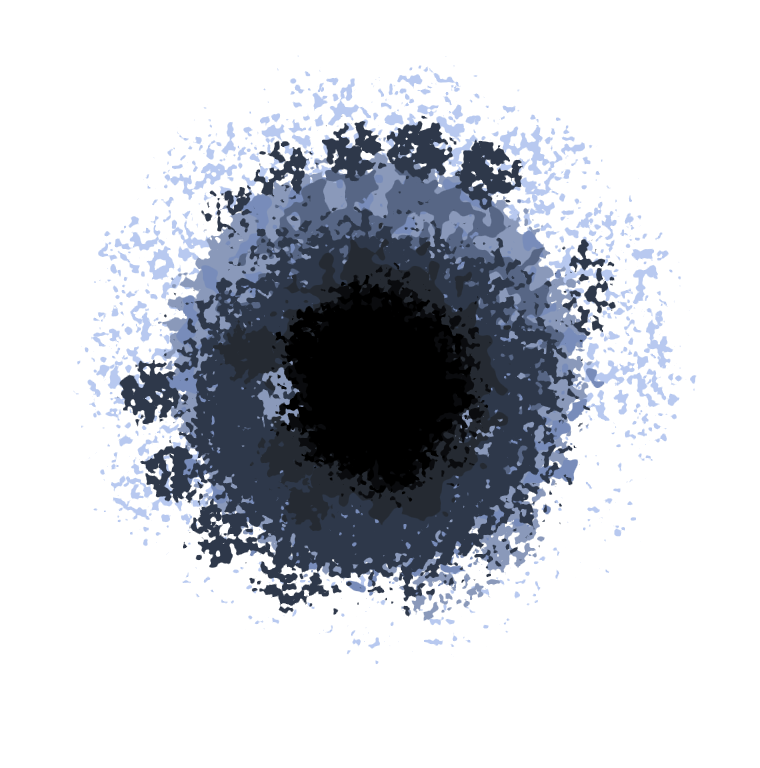
Write a Shadertoy shader that draws this background.

```glsl
// A flaky ink blot on white: stacked elliptical washes run from pale blue
// through slate and navy to a black core, ringed by small dry-brush dabs.
// Each wash is an ellipse distance field broken up by gradient noise.

const vec3 PAPER    = vec3(1.0);
const vec3 PALE     = vec3(0.72, 0.79, 0.94);
const vec3 SLATE    = vec3(0.54, 0.60, 0.73);
const vec3 PERI     = vec3(0.47, 0.55, 0.73);
const vec3 STEEL    = vec3(0.34, 0.40, 0.52);
const vec3 NAVY     = vec3(0.18, 0.22, 0.29);
const vec3 CHARCOAL = vec3(0.145, 0.165, 0.195);
const vec3 SOOT     = vec3(0.04, 0.045, 0.055);
const vec3 BLACK    = vec3(0.0);

const float FINE = 75.0;    // flakes per canvas height
const float BROAD = 34.0;

// Unit gradient for a lattice cell
vec2 gradientAt(vec2 cell) {
    vec3 h = fract(vec3(cell.xyx) * vec3(0.1031, 0.1030, 0.0973));
    h += dot(h, h.yzx + 33.33);
    float a = 6.2832 * fract((h.x + h.y) * h.z);
    return vec2(cos(a), sin(a));
}

float gradientNoise(vec2 p) {
    vec2 i = floor(p), f = p - i;
    vec2 u = f * f * (3.0 - 2.0 * f);
    vec2 e = vec2(0.0, 1.0);
    float a = dot(gradientAt(i), f);
    float b = dot(gradientAt(i + e.yx), f - e.yx);
    float c = dot(gradientAt(i + e.xy), f - e.xy);
    float d = dot(gradientAt(i + e.yy), f - e.yy);
    return mix(mix(a, b, u.x), mix(c, d, u.x), u.y);
}

// Two octaves of flakes plus a slow wobble of the outline
float flakes(vec2 p, float frequency) {
    return 1.35 * gradientNoise(p * frequency)
         + 0.75 * gradientNoise(p.yx * frequency * 2.1 + 17.0)
         + 0.50 * gradientNoise(p * frequency * 0.25 + 41.0);
}

// Lays one wash over a colour. soft: width of the broken rim;
// fill: density at the heart (1 is solid, below 0 is sparse).
vec3 wash(vec3 base, vec3 ink, vec2 p, vec2 centre, vec2 radius,
          float soft, float fill, float frequency) {
    float inside = (1.0 - length((p - centre) / radius)) * min(radius.x, radius.y);
    float v = min(inside / soft, fill) + flakes(p + 3.0 + centre * 7.3, frequency);
    float cover = clamp(0.5 + v / max(fwidth(v), 1e-4), 0.0, 1.0);
    return mix(base, ink, cover);
}

// Small round dab of fine flakes
vec3 dab(vec3 base, vec3 ink, vec2 p, vec2 centre, float radius, float fill) {
    return wash(base, ink, p, centre, vec2(radius), 0.018, fill, FINE);
}

vec2 polar(float degrees_, float radius) {
    float a = radians(degrees_);
    return radius * vec2(cos(a), sin(a));
}

void mainImage(out vec4 fragColor, in vec2 fragCoord) {
    vec2 p = (fragCoord - 0.5 * iResolution.xy) / iResolution.y;
    vec2 hub = vec2(-0.013, 0.019);
    vec3 col = PAPER;

    // Pale spray, thickened by clusters around the upper rim
    col = wash(col, PALE, p, vec2(0.004, 0.025), vec2(0.335, 0.325), 0.07, -0.62, FINE);
    for (int k = 0; k < 9; k++) {
        float a = -2.0 + 26.0 * float(k);
        vec2 c = hub + polar(a, 0.322 + 0.018 * cos(radians(a)));
        col = wash(col, PALE, p, c, vec2(0.052), 0.045, -0.22, FINE);
    }

    // Slate body with periwinkle and steel patches
    col = wash(col, SLATE, p, vec2(-0.006, 0.023), vec2(0.265, 0.268), 0.028, 1.5, FINE);
    col = dab(col, SLATE, p, vec2(0.058, -0.262), 0.034, -0.1);
    col = dab(col, SLATE, p, vec2(0.115, -0.256), 0.026, -0.2);
    col = dab(col, SLATE, p, vec2(0.160, -0.195), 0.045, 0.3);
    col = wash(col, PERI, p, vec2(0.0, 0.01), vec2(0.25), 0.05, -0.28, BROAD);
    col = wash(col, STEEL, p, vec2(0.006, 0.05), vec2(0.205, 0.215), 0.06, 0.1, BROAD);
    col = dab(col, PAPER, p, vec2(-0.228, 0.222), 0.028, 0.1);
    col = dab(col, PAPER, p, vec2(0.110, -0.212), 0.024, 0.0);

    // Navy ring
    col = wash(col, NAVY, p, vec2(-0.013, -0.026), vec2(0.235, 0.226), 0.062, 1.1, FINE);
    col = wash(col, PERI, p, vec2(0.0, -0.02), vec2(0.22), 0.05, -0.75, FINE);

    // Navy dabs: an arc over the top, one down the left, one alone at right
    for (int k = 0; k < 5; k++) {
        float t = float(k);
        vec2 c = hub + polar(59.0 + 18.2 * t, 0.298 - 0.006 * t);
        col = dab(col, NAVY, p, c, 0.037 - 0.002 * t, 0.28 - 0.1 * t);
    }
    for (int k = 0; k < 4; k++) {
        vec2 c = hub + polar(186.5 + 21.0 * float(k), 0.290);
        col = dab(col, NAVY, p, c, 0.034, 0.25 - 0.08 * float(k));
    }
    col = wash(col, NAVY, p, vec2(0.268, 0.122), vec2(0.026, 0.048), 0.02, -0.05, FINE);

    // Charcoal heart and its satellites
    col = wash(col, CHARCOAL, p, vec2(0.006, 0.0), vec2(0.142, 0.168), 0.04, 1.2, BROAD);
    col = dab(col, CHARCOAL, p, vec2(-0.169, 0.042), 0.034, 0.6);
    col = dab(col, CHARCOAL, p, vec2(-0.113, -0.090), 0.040, 0.8);
    col = dab(col, CHARCOAL, p, vec2(-0.090, -0.156), 0.028, 0.7);

    // Light flecks, then the black core biting over them
    col = dab(col, SLATE, p, vec2(-0.122, -0.017), 0.035, 0.25);
    col = dab(col, SLATE, p, vec2(0.128, -0.062), 0.024, -0.35);
    col = wash(col, SOOT, p, vec2(0.0, -0.003), vec2(0.118, 0.128), 0.04, 1.2, FINE);
    col = dab(col, BLACK, p, vec2(-0.083, 0.058), 0.040, 0.4);
    col = wash(col, BLACK, p, vec2(-0.002, -0.004), vec2(0.108, 0.120), 0.036, 1.6, FINE);

    fragColor = vec4(col, 1.0);
}
```
